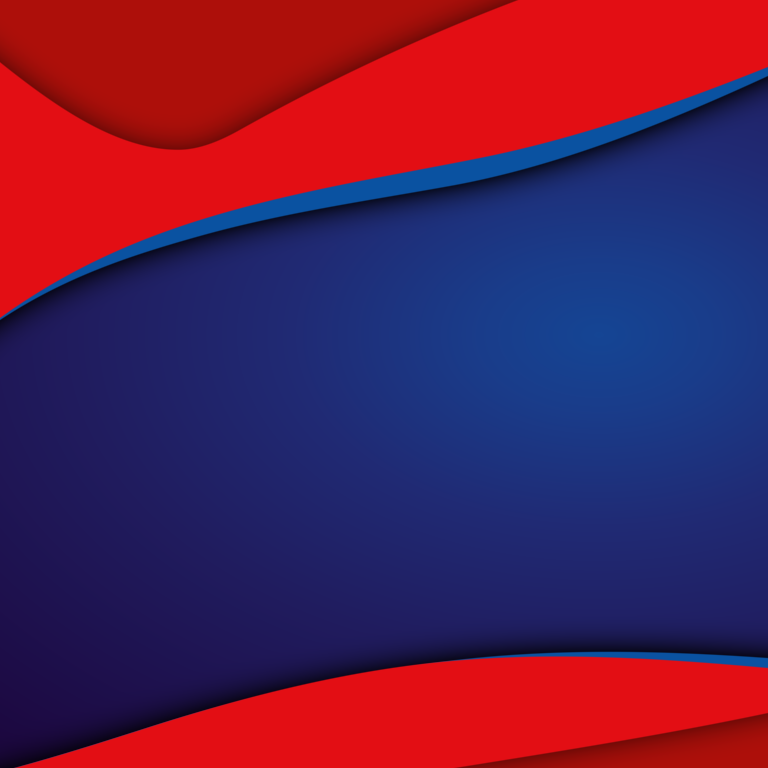
Give the GLSL for this background, as a three.js fragment shader.

```glsl
// Draws a navy glow framed by sweeping red waves with blue rims and soft shadows.
varying vec2 vUv;

const vec3 GLOW_CORE = vec3(0.08, 0.27, 0.58);
const vec3 GLOW_INNER = vec3(0.10, 0.235, 0.54);
const vec3 GLOW_MID = vec3(0.125, 0.165, 0.455);
const vec3 GLOW_OUTER = vec3(0.125, 0.11, 0.37);
const vec3 GLOW_FAR = vec3(0.11, 0.03, 0.25);
const vec3 RIM_BLUE = vec3(0.04, 0.32, 0.63);
const vec3 RED = vec3(0.89, 0.055, 0.08);
const vec3 DARK_RED = vec3(0.68, 0.06, 0.04);

const vec2 GLOW_CENTER = vec2(0.78, 0.564);
const float GLOW_SQUASH = 1.6;
const float EDGE = 0.0012;
const float SHADOW_WIDTH = 0.06;
const float NAVY_SHADOW = 0.75;
const float RED_SHADOW = 0.35;

// Knots hold x, height and slope; the result holds height and slope at x.
vec2 hermite(float x, vec3 a, vec3 b) {
  float w = b.x - a.x;
  float t = clamp((x - a.x) / w, 0.0, 1.0);
  float rise = b.y - a.y;
  float c2 = 3.0 * rise - w * (2.0 * a.z + b.z);
  float c3 = w * (a.z + b.z) - 2.0 * rise;
  float height = a.y + t * (w * a.z + t * (c2 + t * c3));
  float slope = a.z + t * (2.0 * c2 + 3.0 * t * c3) / w;
  // Continue in a straight line beyond either end.
  height += slope * (x - clamp(x, a.x, b.x));
  return vec2(height, slope);
}

vec2 wave(float x, vec3 a, vec3 b, vec3 c, vec3 d) {
  if (x < b.x) return hermite(x, a, b);
  if (x < c.x) return hermite(x, b, c);
  return hermite(x, c, d);
}

// Approximate signed distance, positive above the curve.
float above(float y, vec2 curve) {
  return (y - curve.x) / sqrt(1.0 + curve.y * curve.y);
}

float cover(float d) {
  return smoothstep(-EDGE, EDGE, d);
}

float shadow(float d) {
  float fade = 1.0 - clamp(d / SHADOW_WIDTH, 0.0, 1.0);
  return fade * fade * fade;
}

vec3 glow(vec2 p) {
  float r = length((p - GLOW_CENTER) * vec2(1.0, GLOW_SQUASH));
  vec3 color = mix(GLOW_CORE, GLOW_INNER, clamp(r / 0.16, 0.0, 1.0));
  color = mix(color, GLOW_MID, clamp((r - 0.16) / 0.24, 0.0, 1.0));
  color = mix(color, GLOW_OUTER, clamp((r - 0.40) / 0.28, 0.0, 1.0));
  return mix(color, GLOW_FAR, clamp((r - 0.68) / 0.47, 0.0, 1.0));
}

void main() {
  float x = vUv.x;
  float y = vUv.y;

  // Upper waves
  float topDark = above(y, wave(x, vec3(0.0, 0.919, -0.8), vec3(0.232, 0.805, 0.0),
    vec3(0.3125, 0.831, 0.56), vec3(0.6745, 1.0, 0.38)));
  float topRed = above(y, wave(x, vec3(0.0, 0.586, 0.72), vec3(0.2865, 0.7214, 0.29),
    vec3(0.625, 0.7943, 0.2), vec3(1.0, 0.9128, 0.4)));
  float topRim = above(y, wave(x, vec3(0.0, 0.5833, 0.66), vec3(0.2604, 0.6927, 0.28),
    vec3(0.5859, 0.7578, 0.18), vec3(1.0, 0.901, 0.46)));

  // Lower waves
  vec3 lowStart = vec3(0.0, -0.005, 0.26);
  vec3 lowBend = vec3(0.195, 0.0534, 0.32);
  float lowRed = above(y, wave(x, lowStart, lowBend,
    vec3(0.573, 0.138, 0.1), vec3(1.0, 0.1302, -0.09)));
  float lowRim = above(y, wave(x, lowStart, lowBend,
    vec3(0.573, 0.138, 0.13), vec3(1.0, 0.1432, -0.07)));
  float lowDark = above(y, hermite(x, vec3(0.5924, 0.0, 0.16), vec3(1.0, 0.0716, 0.21)));

  // Shaded glow
  vec3 color = glow(vUv);
  color *= 1.0 - NAVY_SHADOW * shadow(-topRim);
  color *= 1.0 - NAVY_SHADOW * shadow(lowRim);

  // Rims and red bands
  color = mix(color, RIM_BLUE, max(cover(topRim), cover(-lowRim)));
  color = mix(color, RED, max(cover(topRed), cover(-lowRed)));

  // Recessed dark red corners
  color = mix(color, DARK_RED * (1.0 - RED_SHADOW * shadow(topDark)), cover(topDark));
  color = mix(color, DARK_RED * (1.0 - RED_SHADOW * shadow(-lowDark)), cover(-lowDark));

  gl_FragColor = vec4(color, 1.0);
}
```
